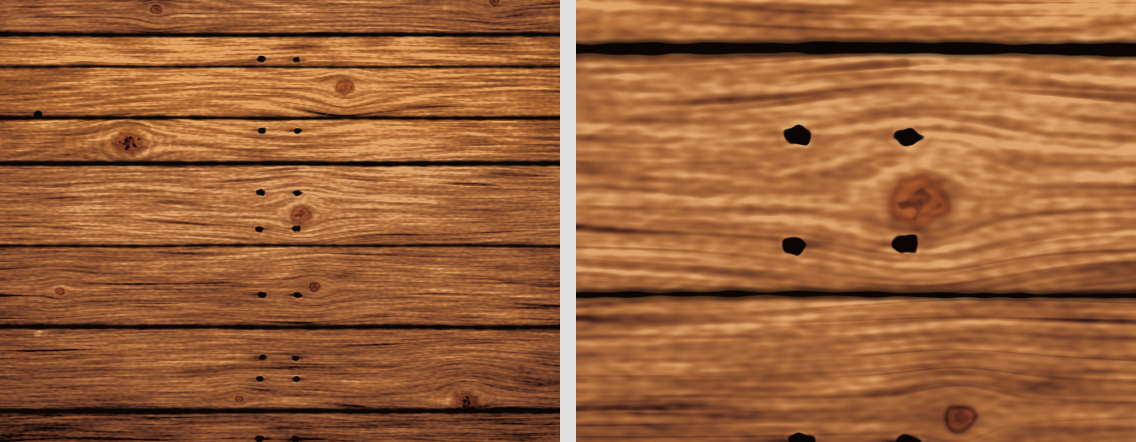
Left: the whole. Right: its middle third, enlarged.
A Shadertoy shader for this texture:

```glsl
const float seams[7] = float[](0.070, 0.260, 0.444, 0.630, 0.733, 0.849, 0.921);
const float gapWidths[7] = float[](0.0046, 0.0038, 0.0017, 0.0043, 0.0029, 0.0013, 0.0034);
const float nailRows[8] = float[](0.005, 0.142, 0.191, 0.332, 0.481, 0.563, 0.704, 0.865);

// Knots: centre and radius
const vec3 knots[9] = vec3[](
    vec3(0.354, 0.978, 0.010), vec3(1.119, 0.997, 0.009), vec3(0.780, 0.803, 0.016),
    vec3(0.291, 0.677, 0.025), vec3(0.682, 0.515, 0.019), vec3(0.136, 0.341, 0.008),
    vec3(0.712, 0.351, 0.010), vec3(0.541, 0.098, 0.007), vec3(1.053, 0.093, 0.021));

const vec3 woodRamp[6] = vec3[](
    vec3(0.07, 0.03, 0.02), vec3(0.29, 0.15, 0.10), vec3(0.45, 0.25, 0.16),
    vec3(0.58, 0.34, 0.19), vec3(0.71, 0.45, 0.25), vec3(0.87, 0.64, 0.42));

vec2 hash2(vec2 p) {
    return fract(sin(vec2(dot(p, vec2(127.1, 311.7)), dot(p, vec2(269.5, 183.3)))) * 43758.5) * 2.0 - 1.0;
}

float gradientNoise(vec2 p) {
    vec2 i = floor(p), f = fract(p);
    vec2 u = f * f * f * (f * (f * 6.0 - 15.0) + 10.0);
    vec2 e = vec2(0.0, 1.0);
    return mix(mix(dot(hash2(i), f), dot(hash2(i + e.yx), f - e.yx), u.x),
               mix(dot(hash2(i + e), f - e), dot(hash2(i + 1.0), f - 1.0), u.x), u.y);
}

vec3 woodColor(float tone) {
    vec3 color = woodRamp[0];
    for (int i = 1; i < 6; i++)
        color = mix(color, woodRamp[i], clamp(tone * 5.0 - float(i - 1), 0.0, 1.0));
    return color;
}

void mainImage(out vec4 fragColor, in vec2 fragCoord) {
    vec2 p = fragCoord / iResolution.y;
    float px = 1.0 / iResolution.y;

    // Find the plank and the nearest ragged gap
    float lo = -0.1, hi = 1.1, plank = 0.0, gap = 1.0;
    for (int i = 0; i < 7; i++) {
        float row = float(i) * 5.3;
        float y = seams[i] + 0.0025 * gradientNoise(vec2(p.x * 4.0, row));
        float ragged = 0.0026 * gradientNoise(vec2(p.x * 38.0, row + 2.4));
        gap = min(gap, abs(p.y - y) - gapWidths[i] - ragged);
        if (y < p.y) { lo = y; plank += 1.0; }
        else hi = min(hi, y);
    }
    float seed = plank * 17.3;

    // Bend the grain around knots and draw their bodies
    float v = p.y + 0.018 * gradientNoise(vec2(p.x * 2.2 + seed, p.y * 7.0));
    float knotTone = 0.0, knotMask = 0.0;
    for (int i = 0; i < 9; i++) {
        vec3 k = knots[i];
        if (k.y < lo || k.y > hi) continue;
        vec2 d = (p - k.xy) * vec2(0.8, 1.0);
        float reach = k.z * k.z * 6.0;
        v -= d.y * reach / (dot(d, d) + reach);
        float r = length(d) / k.z + 0.4 * gradientNoise(p * 70.0);
        float body = smoothstep(1.1, 0.8, r);
        float large = smoothstep(0.014, 0.026, k.z);
        knotMask = max(knotMask, body);
        knotTone -= 0.16 * body + 0.24 * exp(-pow((r - 0.95) * 5.0, 2.0));
        knotTone -= (0.15 + 0.45 * large) * smoothstep(0.6, 0.2, r + 0.9 * gradientNoise(p * 110.0));
        knotTone += 0.16 * large * sin(r * 9.0) * exp(-0.45 * r);
    }

    // Growth figure, long fibres, fine pores and thin dark grooves
    float figure = gradientNoise(vec2(p.x * 1.6 + seed, v * 10.0));
    float rings = sin(figure * 34.0 + v * 240.0 + gradientNoise(p * vec2(9.0, 60.0)));
    float streak = gradientNoise(vec2(p.x * 1.8 + seed, v * 48.0));
    float fibre = gradientNoise(vec2(p.x * 5.0 + seed, v * 130.0));
    float hair = gradientNoise(vec2(p.x * 14.0 + seed, v * 215.0));
    float pores = gradientNoise(p * vec2(75.0, 190.0));
    float blotch = gradientNoise(p * vec2(2.5, 6.0) + seed);
    float groove = smoothstep(0.10, 0.0, abs(gradientNoise(vec2(p.x * 2.6 + seed + 9.0, v * 68.0))));
    groove *= 0.55 + 0.9 * gradientNoise(vec2(p.x * 6.0 + seed, p.y * 22.0));

    // Pool of light in the upper middle
    vec2 away = p - vec2(0.62, 0.80);
    float tone = 0.88 - dot(away * away, vec2(0.50, 0.66));
    tone += 0.04 * sin(plank * 2.4) - 0.13 * smoothstep(6.5, 7.0, plank);
    tone += rings * mix(0.035, 0.095, smoothstep(0.60, 0.68, p.y));
    tone += 0.22 * streak + 0.36 * fibre + 0.32 * hair + 0.22 * pores + 0.20 * blotch;
    tone -= 0.20 * groove;

    // Weathered cracks and worn plank edges
    float crack = gradientNoise(vec2(p.x * 4.0 + seed + 40.0, v * 85.0));
    tone -= 0.45 * smoothstep(0.24, 0.50, crack);
    tone -= 0.24 * smoothstep(0.020, 0.0, p.y - lo) + 0.08 * smoothstep(0.010, 0.0, hi - p.y);
    tone += knotTone;

    // Pale chips on two edges
    for (int i = 0; i < 2; i++) {
        vec2 d = p - mix(vec2(0.087, 0.246), vec2(0.687, 0.621), float(i));
        float chip = length(d * vec2(0.45, 1.0)) + 0.006 * gradientNoise(p * 90.0);
        tone += 0.25 * smoothstep(0.009, 0.003, chip);
    }

    // Paired nail holes with split grain beside them
    float hole = length(p - vec2(0.086, 0.740)) - 0.010;
    for (int i = 0; i < 16; i++) {
        float side = float(i % 2);
        vec2 jitter = hash2(vec2(float(i), 3.7));
        vec2 d = p - vec2(0.590 + 0.081 * side, nailRows[i / 2]) - jitter * vec2(0.005, 0.002);
        float size = 0.0064 + 0.0012 * jitter.y;
        float edge = 0.0035 * gradientNoise(p * 120.0 + float(i));
        hole = min(hole, length(d * vec2(0.72, 1.0)) - size + edge);
        d.x += 0.010 * jitter.x;
        tone -= 0.50 * exp(-dot(d * d, vec2(2800.0, 70000.0)));
    }
    tone += 0.10 * smoothstep(0.005, 0.001, hole);

    vec3 color = woodColor(tone);
    color *= mix(vec3(1.0), vec3(1.0, 0.86, 0.80), knotMask);
    color *= mix(vec3(1.0), vec3(1.02, 1.0, 0.90), smoothstep(0.58, 0.75, p.y) * smoothstep(0.95, 0.90, p.y));

    // Soft contact shadow, then the open gaps and holes
    color *= 1.0 - 0.5 * smoothstep(0.005, 0.0, gap);
    float openDark = max(smoothstep(px, -px, gap), smoothstep(px, -px, hole));
    color = mix(color, vec3(0.045, 0.020, 0.014), openDark);
    fragColor = vec4(color, 1.0);
}
```
